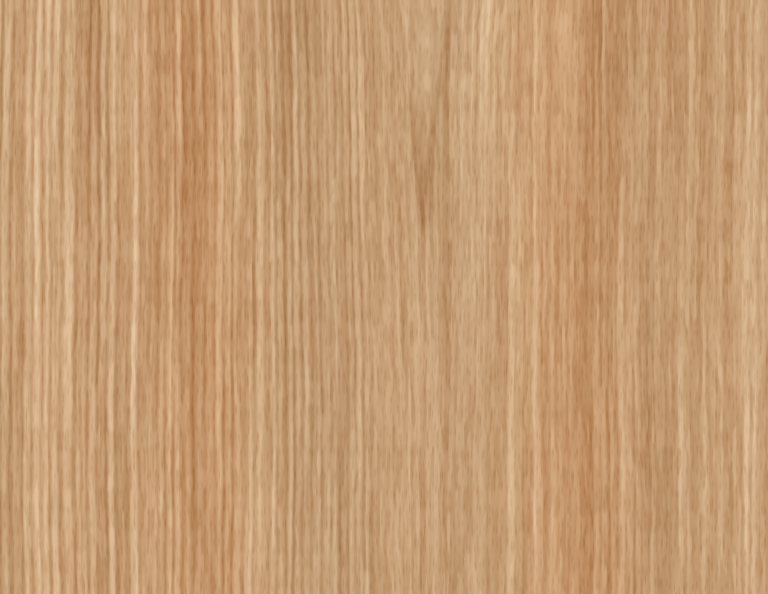
Reproduce this texture procedurally as a Shadertoy shader.

```glsl
// Pale oak veneer: fine upright grain around one narrow cathedral flame
const vec3 OAK = vec3(0.766, 0.606, 0.446);
const vec3 SHADE = vec3(1.0, 1.06, 1.06);
const vec3 WARMTH = vec3(0.006, -0.006, -0.012);
const vec2 FLAME_TIP = vec2(0.715, 0.615);

vec3 hash3(vec2 cell) {
    vec3 q = fract(vec3(cell.xyx) * vec3(0.1031, 0.1030, 0.0973));
    q += dot(q, q.yxz + 33.33);
    return fract((q.xxy + q.yzz) * q.zyx);
}

// Cellular noise: x = blended cell tone (-1 to 1), y = nearest distance
vec2 cellular(vec2 p, vec2 size, float seed) {
    p = p / size + seed;
    vec2 base = floor(p);
    float total = 0.0, weights = 0.0, nearest = 9.0;
    for (int j = -1; j <= 1; j++) {
        for (int i = -1; i <= 1; i++) {
            vec2 cell = base + vec2(i, j);
            vec3 h = hash3(cell);
            vec2 d = cell + 0.15 + 0.7 * h.xy - p;
            float w = exp(-7.0 * dot(d, d));
            total += w * (2.0 * h.z - 1.0);
            weights += w;
            nearest = min(nearest, length(d));
        }
    }
    return vec2(total / weights, nearest);
}

// Slow and quick sideways drift of the fibres
float drift(vec2 p) {
    return 0.0025 * sin(4.0 * p.y + 5.0 * p.x)
         + 0.0012 * sin(11.0 * p.y - 9.0 * p.x)
         + 0.0005 * sin(37.0 * p.y + 45.0 * p.x);
}

// Narrow dark growth lines, crowding together to the right
float growthLines(float x) {
    float phase = 350.0 * x + 55.0 * x * x
                + 1.6 * sin(23.0 * x) + 1.1 * sin(61.0 * x + 2.0);
    float crest = 0.5 + 0.5 * sin(phase);
    return crest * crest - 0.375;
}

// Dark V with a pale core above and a pale strip below
float flame(vec2 p, vec2 tip, float ragged) {
    vec2 d = p - tip;
    float rise = max(d.y, 0.0);
    float side = sqrt(d.x * d.x + 0.00003) - 0.10 * rise + 0.004 * ragged;
    float inside = 1.0 - smoothstep(-0.002, 0.012, side);
    float above = smoothstep(-0.03, 0.01, d.y);
    float edge = exp(-pow((side - 0.004) / 0.006, 2.0));
    float core = mix(-0.055, 0.045, smoothstep(0.03, 0.27, rise));
    float strip = 0.035 * exp(-pow(d.x / 0.022, 2.0));
    return mix(strip, inside * core - 0.035 * edge, above);
}

void mainImage(out vec4 fragColor, in vec2 fragCoord) {
    vec2 p = fragCoord / iResolution.y;
    p.x += drift(p);

    // Grain lines spread apart as they rise past the flame
    float d = p.x - FLAME_TIP.x;
    float spread = 0.045 * (p.y - FLAME_TIP.y) * d / (abs(d) + 0.04);
    vec2 grain = vec2(p.x - spread * exp(-abs(d) / 0.16), p.y);

    // Noise layers from wide bands down to single fibres
    float band = cellular(grain, vec2(0.065, 2.2), 17.0).x;
    float streak = cellular(grain, vec2(0.013, 0.9), 41.0).x;
    float thread = cellular(grain, vec2(0.0065, 0.35), 73.0).x;
    float fibre = cellular(grain, vec2(0.0045, 0.035), 29.0).x;
    float pore = 1.0 - smoothstep(0.08, 0.36,
        cellular(grain, vec2(0.007, 0.032), 57.0).y);

    // Rings are bold at the left, faint at the right and in the flame
    float bold = mix(0.075, 0.028, smoothstep(0.35, 0.85, grain.x));
    bold *= (1.0 + 0.6 * streak) * smoothstep(0.01, 0.09, abs(d));

    float tone = 0.038 * band + 0.036 * streak + 0.038 * thread;
    tone += 0.034 * fibre - 0.030 * (pore - 0.15);
    tone += 0.008 * sin(31.0 * grain.x + 1.2) - bold * growthLines(grain.x);
    tone += flame(p, FLAME_TIP, streak + thread);

    // Redder zones follow broad waves and the darker wood
    float warm = sin(9.0 * grain.x - 1.0) + 0.6 * sin(21.0 * grain.x + p.y)
               - 14.0 * tone;
    vec3 color = OAK + tone * SHADE + warm * WARMTH;
    fragColor = vec4(clamp(color, 0.0, 1.0), 1.0);
}
```
